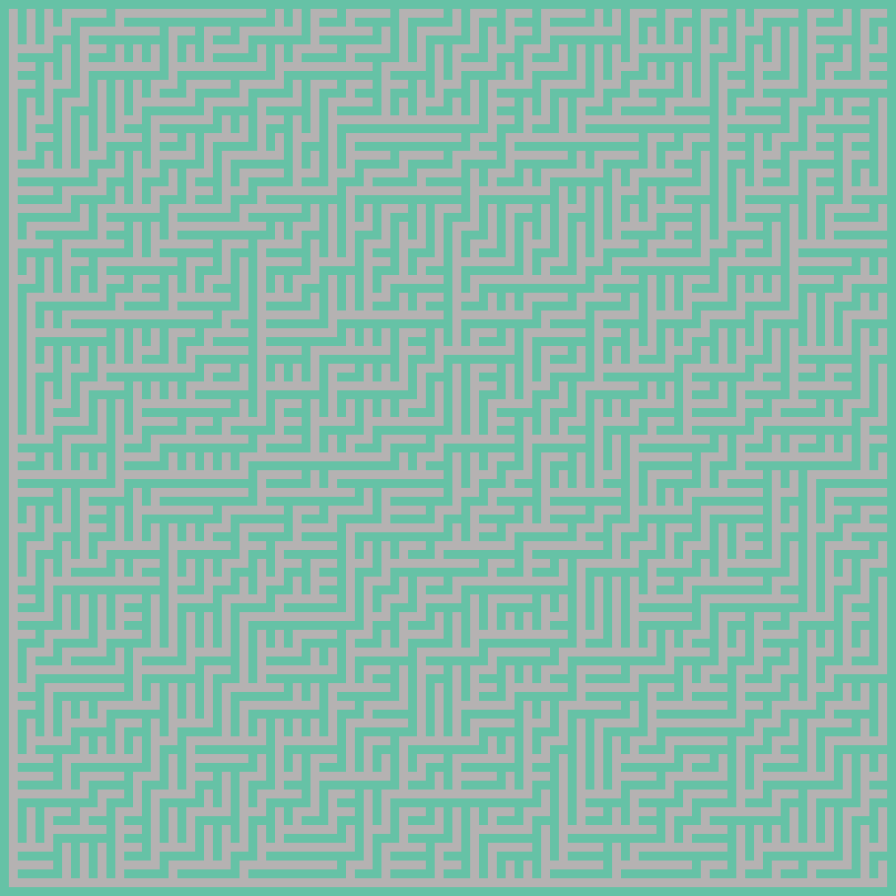
A WebGL 1 fragment shader for this pattern:

```glsl
precision highp float;

uniform vec2 u_resolution;

const vec3 WALL_COLOR = vec3(0.40, 0.76, 0.65);
const vec3 PATH_COLOR = vec3(0.71, 0.70, 0.70);
const float CELLS = 50.0;               // maze cells along each side
const float UNITS = 2.0 * CELLS + 1.0;  // cells, the walls between them and the border
const float WEST_CHANCE = 0.5;          // share of cells that open to the west
const float SEED = 7.0;

float hash(vec2 p) {
  return fract(sin(dot(p + SEED, vec2(127.1, 311.7))) * 43758.5453);
}

// Binary tree maze: each cell opens west or south, the outer rows keep one way.
bool opensWest(vec2 cell) {
  if (cell.y < 0.5) return true;
  if (cell.x < 0.5) return false;
  return hash(cell) < WEST_CHANCE;
}

// 1 on a corridor unit, 0 on a wall unit.
float corridor(vec2 unit) {
  if (min(unit.x, unit.y) < 0.5 || max(unit.x, unit.y) > UNITS - 1.5) return 0.0;

  vec2 odd = mod(unit, 2.0);
  if (odd.x + odd.y > 1.5) return 1.0;  // cell centre
  if (odd.x + odd.y < 0.5) return 0.0;  // wall post

  bool west = opensWest(floor(unit * 0.5));
  bool isWestDoor = odd.y > 0.5;
  return west == isWestDoor ? 1.0 : 0.0;
}

void main() {
  // Lower left corner and size of the pixel, in maze units
  vec2 size = UNITS / u_resolution;
  vec2 corner = gl_FragCoord.xy * size - 0.5 * size;
  vec2 unit = floor(corner);

  // Part of the pixel that reaches into the next unit, for exact edge coverage
  vec2 spill = clamp((corner - unit + size - 1.0) / size, 0.0, 1.0);

  float lower = mix(corridor(unit), corridor(unit + vec2(1.0, 0.0)), spill.x);
  float upper = mix(corridor(unit + vec2(0.0, 1.0)), corridor(unit + 1.0), spill.x);
  float coverage = mix(lower, upper, spill.y);

  gl_FragColor = vec4(mix(WALL_COLOR, PATH_COLOR, coverage), 1.0);
}
```
